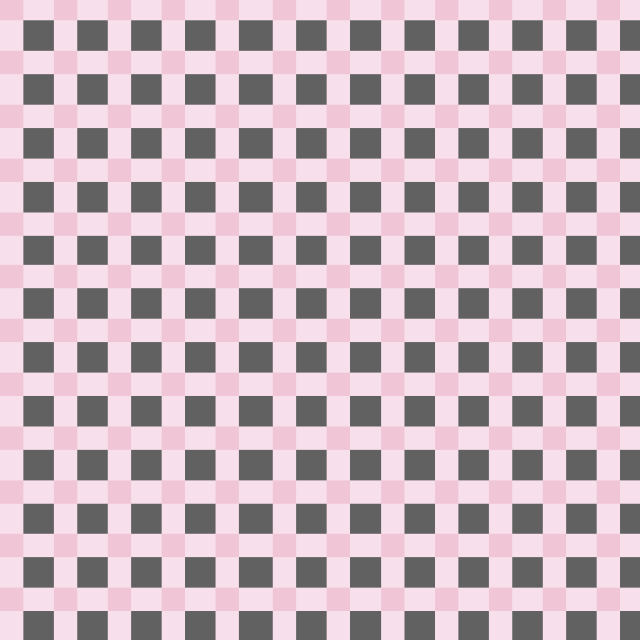
Write a WebGL 2 fragment shader that draws this pattern.

```glsl
#version 300 es
precision highp float;
// Gingham check: pale bands run both ways over a charcoal ground and turn
// pink where they cross. Each axis sums evenly pitched bands in a loop, with
// two small offsets along the way that make a few checks wider or narrower.

uniform vec2 u_resolution;
out vec4 fragColor;

const int BAND_COUNT = 12;
const float PITCH = 0.0842;
const float BAND_WIDTH = 0.0365;

const vec3 CHARCOAL = vec3(0.38, 0.38, 0.38);
const vec3 PALE_PINK = vec3(0.97, 0.88, 0.92);
const vec3 ROSE = vec3(0.94, 0.775, 0.845);

// Start of a band; each slip moves every band from its index onward.
float bandStart(int index, float origin, ivec2 slipIndex, vec2 slip) {
    vec2 slipped = step(vec2(slipIndex), vec2(float(index)));
    return origin + float(index) * PITCH + dot(slipped, slip);
}

// Smooth-edged coverage of one band at a position along the axis.
float bandCoverage(float position, float start, float pixel) {
    float halfWidth = 0.5 * BAND_WIDTH;
    float inside = halfWidth - abs(position - start - halfWidth);
    return clamp(inside / pixel + 0.5, 0.0, 1.0);
}

// All parallel bands along one axis.
float bands(float position, float pixel, float origin, ivec2 slipIndex, vec2 slip) {
    float coverage = 0.0;
    for (int i = 0; i < BAND_COUNT; i++) {
        float start = bandStart(i, origin, slipIndex, slip);
        coverage = max(coverage, bandCoverage(position, start, pixel));
    }
    return coverage;
}

void main() {
    vec2 uv = gl_FragCoord.xy / u_resolution;
    vec2 pixel = 1.0 / u_resolution;

    // Columns count from the left, rows from the top.
    float columns = bands(uv.x, pixel.x, 0.0, ivec2(5, 7), vec2(0.0052, 0.0009));
    float rows = bands(1.0 - uv.y, pixel.y, -0.0048, ivec2(5, 10), vec2(-0.0024, -0.0008));

    // No band, one band, or two bands crossing.
    vec3 betweenRows = mix(CHARCOAL, PALE_PINK, columns);
    vec3 onRow = mix(PALE_PINK, ROSE, columns);
    fragColor = vec4(mix(betweenRows, onRow, rows), 1.0);
}
```
